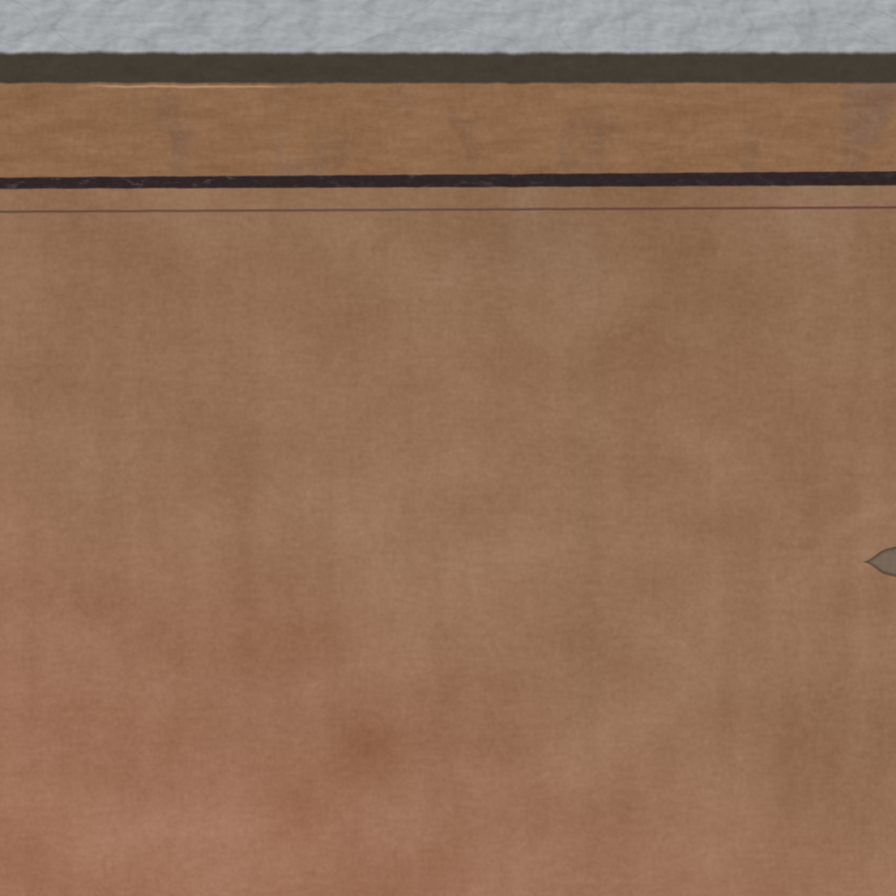
Write a Shadertoy shader that draws this texture.

```glsl
// An aged tan cloth panel below a dark rail and a strip of pale plaster.
// Straight bands and ruled lines are smooth masks; stretched gradient noise
// gives the weave, stains and plaster relief, and a leaf tip enters at right.

const vec3 CLOTH       = vec3(0.575, 0.437, 0.335);
const vec3 CLOTH_WARM  = vec3(0.625, 0.445, 0.350);
const vec3 CLOTH_DIM   = vec3(0.520, 0.400, 0.300);
const vec3 BORDER      = vec3(0.555, 0.408, 0.290);
const vec3 BORDER_GREY = vec3(0.470, 0.370, 0.310);
const vec3 PLASTER     = vec3(0.640, 0.655, 0.668);
const vec3 RAIL        = vec3(0.265, 0.240, 0.205);
const vec3 INK         = vec3(0.195, 0.150, 0.155);
const vec3 FADED_INK   = vec3(0.360, 0.280, 0.235);
const vec3 RED_INK     = vec3(0.400, 0.230, 0.220);
const vec3 LEAF        = vec3(0.450, 0.400, 0.345);
const vec3 LEAF_EDGE   = vec3(0.320, 0.270, 0.230);

const float RAIL_TOP    = 0.941;
const float RAIL_BOTTOM = 0.9075;
const float BORDER_END  = 0.800;
const vec2  THICK_LINE  = vec2(0.7955, 0.8010);  // height at left, right
const vec2  THICK_HALF  = vec2(0.0062, 0.0078);  // half width at left, right
const vec2  THIN_LINE   = vec2(0.7637, 0.7685);
const float THIN_HALF   = 0.0013;
const vec2  LEAF_TIP    = vec2(0.963, 0.373);
const float WEAVE       = 0.050;
const float STAIN       = 0.060;

vec2 randomGradient(vec2 cell) {
    vec3 p = fract(cell.xyx * vec3(0.1031, 0.1030, 0.0973));
    p += dot(p, p.yzx + 33.33);
    return fract((p.xx + p.yz) * p.zy) * 2.0 - 1.0;
}

float gradientNoise(vec2 p) {
    vec2 i = floor(p), f = p - i;
    vec2 u = f * f * f * (f * (f * 6.0 - 15.0) + 10.0);
    vec2 e = vec2(0.0, 1.0);
    float a = dot(randomGradient(i), f);
    float b = dot(randomGradient(i + e.yx), f - e.yx);
    float c = dot(randomGradient(i + e.xy), f - e.xy);
    float d = dot(randomGradient(i + e.yy), f - e.yy);
    return mix(mix(a, b, u.x), mix(c, d, u.x), u.y);
}

float fbm(vec2 p) {
    float sum = 0.0, gain = 1.0;
    for (int i = 0; i < 4; i++) {
        sum += gain * gradientNoise(p);
        p = p * 2.03 + 17.3;
        gain *= 0.55;
    }
    return sum;
}

// Soft elliptical blot, one at its centre.
float blot(vec2 p, vec2 centre, vec2 radius) {
    vec2 d = (p - centre) / radius;
    return exp(-dot(d, d));
}

float above(float edge, float value, float soft) {
    return smoothstep(edge - soft, edge + soft, value);
}

float stroke(float dist, float halfWidth, float soft) {
    return 1.0 - above(halfWidth, abs(dist), soft);
}

float weave(vec2 p) {
    return 0.45 * gradientNoise(p * vec2(65.0, 150.0))
         + 0.35 * gradientNoise(p * vec2(150.0, 75.0) + 31.0)
         + 0.45 * gradientNoise(p * 210.0 + 57.0);
}

vec3 clothColour(vec2 p) {
    vec3 col = mix(CLOTH, CLOTH_WARM, smoothstep(0.75, 0.0, p.y + 0.45 * p.x));
    float dim = 0.55 * smoothstep(0.45, 0.78, p.y) * smoothstep(-0.3, 1.0, p.x)
              + 0.25 * blot(p, vec2(0.57, 0.73), vec2(0.10, 0.06))
              + 0.35 * blot(p, vec2(0.655, 0.42), vec2(0.022, 0.26))
              + 0.25 * blot(p, vec2(0.09, 0.53), vec2(0.06, 0.16));
    col = mix(col, CLOTH_DIM, clamp(dim, 0.0, 1.0));
    // Reddish stains and rubbed, paler places
    float red = blot(p, vec2(0.42, 0.17), vec2(0.045, 0.035))
              + 0.6 * blot(p, vec2(0.29, 0.28), vec2(0.11, 0.04))
              + 0.6 * blot(p, vec2(0.33, 0.09), vec2(0.06, 0.05));
    col -= red * vec3(0.030, 0.040, 0.045);
    float worn = blot(p, vec2(0.58, 0.38), vec2(0.10, 0.08))
               + 0.7 * blot(p, vec2(0.52, 0.56), vec2(0.07, 0.06));
    col += worn * vec3(0.027, 0.025, 0.027);
    col += STAIN * fbm(p * vec2(6.0, 8.0) + 4.0) * vec3(0.8, 0.85, 0.9);
    return col + 0.018 * gradientNoise(p * vec2(42.0, 3.0) + 9.0);
}

vec3 plasterColour(vec2 p) {
    vec2 q = p * vec2(24.0, 40.0);
    float relief = fbm(q + vec2(-0.12, 0.16)) - fbm(q);
    float crease = 1.0 - smoothstep(0.0, 0.05, abs(gradientNoise(q * 0.6 + 8.0)));
    return PLASTER + 0.10 * relief - 0.025 * crease + 0.02 * fbm(p * 9.0);
}

void mainImage(out vec4 fragColor, in vec2 fragCoord) {
    vec2 p = fragCoord / iResolution.xy;
    float soft = max(1.0 / iResolution.y, 0.0016);
    float grain = weave(p);
    float wobble = 0.0016 * fbm(p.xx * vec2(32.0, 5.0));
    vec3 col = clothColour(p);

    // Leaf tip with a pale arc around it
    vec2 q = p - LEAF_TIP;
    float arc = length(p - vec2(1.01, 0.330)) - 0.105;
    col += 0.025 * exp(-pow(arc / 0.008, 2.0)) * smoothstep(0.0, 0.05, q.y);
    float leaf = abs(q.y) - 0.017 * sqrt(max(q.x, 0.0) / 0.037) * smoothstep(-0.004, 0.025, q.x);
    float inside = (1.0 - above(0.0, leaf, soft)) * above(0.0, q.x, soft);
    vec3 leafCol = mix(LEAF, LEAF_EDGE, smoothstep(-0.006, 0.0, leaf));
    col = mix(col, leafCol, 0.9 * inside);

    // Warm border strip with greyed patches
    float patches = smoothstep(0.05, 0.6, fbm(p * vec2(13.0, 7.0) + 2.0));
    vec3 border = mix(BORDER, BORDER_GREY, 0.65 * patches);
    border += 0.045 * fbm(p * vec2(14.0, 60.0));
    col = mix(col, border, above(BORDER_END, p.y, soft));
    col += WEAVE * grain;

    // Ruled lines, rising slightly to the right
    float thick = p.y - mix(THICK_LINE.x, THICK_LINE.y, p.x) - 0.5 * wobble;
    float wear = 0.10 * smoothstep(0.1, 0.6, fbm(p * vec2(45.0, 90.0)));
    vec3 thickInk = INK + wear * (1.0 - 0.7 * p.x) + 0.04 * grain;
    col = mix(col, thickInk, stroke(thick, mix(THICK_HALF.x, THICK_HALF.y, p.x), soft));
    float thin = p.y - mix(THIN_LINE.x, THIN_LINE.y, p.x) - 0.3 * wobble;
    vec3 thinInk = mix(FADED_INK, RED_INK, smoothstep(0.4, 0.9, p.x));
    col = mix(col, thinInk, 0.85 * stroke(thin, THIN_HALF, soft));

    // Frayed pale lip, dark rail and plaster
    float fray = smoothstep(0.08, 0.14, p.x) * smoothstep(0.36, 0.28, p.x);
    col += 0.14 * fray * stroke(p.y - 0.9035 - wobble, 0.0012, soft);
    vec3 rail = RAIL + 0.025 * grain + 0.02 * fbm(p * vec2(20.0, 45.0));
    col = mix(col, rail, above(RAIL_BOTTOM + wobble, p.y, 1.3 * soft));
    col = mix(col, plasterColour(p), above(RAIL_TOP + 1.3 * wobble, p.y, 2.0 * soft));

    fragColor = vec4(clamp(col, 0.0, 1.0), 1.0);
}
```
